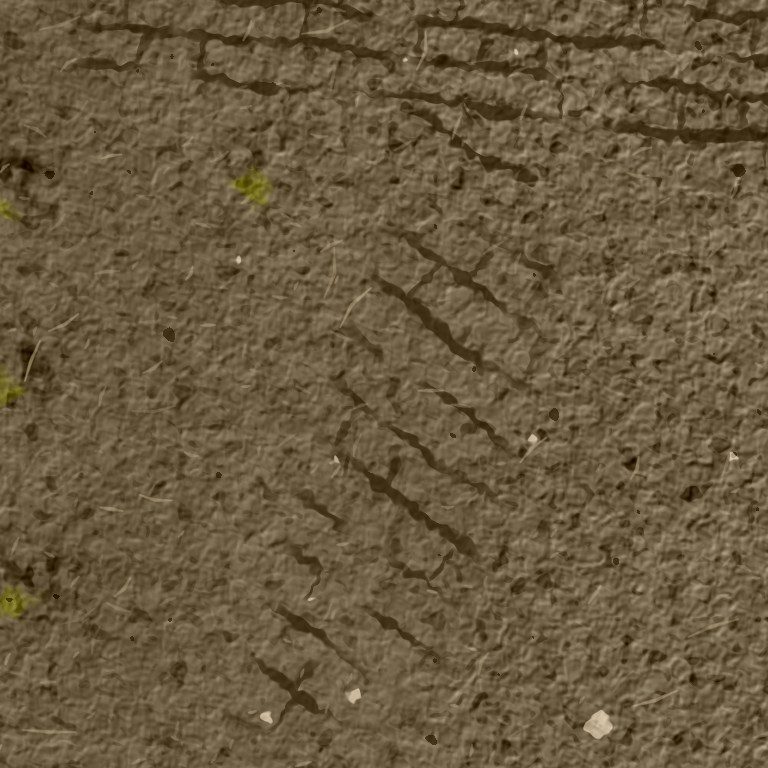
Write a Shadertoy shader that draws this texture.

```glsl
const vec3 SOIL = vec3(0.418, 0.355, 0.253);
const vec3 STRAW = vec3(0.68, 0.61, 0.48);
const vec3 PEBBLE = vec3(0.84, 0.77, 0.66);
const vec3 MOSS = vec3(0.47, 0.45, 0.08);

vec2 hash2(vec2 p) {
    vec3 q = fract(p.xyx * vec3(0.1031, 0.1030, 0.0973));
    q += dot(q, q.yzx + 33.33);
    return fract((q.xx + q.yz) * q.zy);
}

float cornerSlope(vec2 cell, vec2 offset) {
    return dot(hash2(cell + 57.0) * 2.0 - 1.0, offset);
}

float gradientNoise(vec2 p) {
    vec2 i = floor(p), f = fract(p), e = vec2(0.0, 1.0);
    vec2 u = f * f * f * (f * (f * 6.0 - 15.0) + 10.0);
    return mix(mix(cornerSlope(i, f), cornerSlope(i + e.yx, f - e.yx), u.x),
               mix(cornerSlope(i + e.xy, f - e.xy), cornerSlope(i + 1.0, f - 1.0), u.x), u.y);
}

vec2 warp(vec2 p, float scale, float amount) {
    return p + amount * vec2(gradientNoise(p * scale), gradientNoise(p * scale + 41.7));
}

// Flat-topped clods with steep sides
float clod(float x) {
    return 0.25 * x / (0.1 + abs(x));
}

float soilHeight(vec2 p) {
    vec2 q = warp(p, 50.0, 0.006);
    vec2 r = mat2(0.8, -0.6, 0.6, 0.8) * q;
    return clod(gradientNoise(q * 30.0)) + 0.7 * clod(gradientNoise(r * 64.0 + 9.0))
         + 0.42 * gradientNoise(q * 125.0 + 23.0);
}

float segmentDistance(vec2 p, vec2 a, vec2 b) {
    vec2 d = b - a;
    return length(p - a - d * clamp(dot(p - a, d) / dot(d, d), 0.0, 1.0));
}

float band(float x, float lo, float hi, float soft) {
    return smoothstep(lo - soft, lo + soft, x) * (1.0 - smoothstep(hi - soft, hi + soft, x));
}

float groove(float dist, float width) {
    return 1.0 - smoothstep(width * 0.5, width, dist);
}

// Broken rows of grooves joined by staggered cross cuts
float treadMarks(vec2 p, vec2 origin, float angle, vec2 cell, float width) {
    vec2 d = p - origin, along = vec2(cos(angle), -sin(angle));
    vec2 q = vec2(dot(d, along), dot(d, vec2(-along.y, along.x)));
    float row = floor(q.y / cell.y);
    float rowDist = abs(fract(q.y / cell.y + 0.5) - 0.5) * cell.y;
    float crossDist = abs(fract(q.x / cell.x + hash2(vec2(row, 3.0)).x) - 0.5) * cell.x;
    float worn = gradientNoise(q * vec2(9.0, 14.0) + 5.0);
    float ragged = 1.0 + worn + 1.6 * gradientNoise(q * 52.0 + 31.0);
    float rows = groove(rowDist, width * max(ragged, 0.25)) * smoothstep(-0.25, 0.05, worn);
    float cuts = groove(crossDist, width * 0.8 * max(ragged, 0.25))
               * smoothstep(-0.04, 0.16, gradientNoise(q * 13.0 + 17.0));
    return max(rows, cuts * 0.8);
}

// Bent stalks, one at most in each grid cell
float strawCover(vec2 p, float grid, float chance, float reach, float width, float blur) {
    float cover = 0.0;
    vec2 home = floor(p * grid);
    for (int k = 0; k < 9; k++) {
        vec2 id = home + vec2(k % 3 - 1, k / 3 - 1);
        vec2 place = hash2(id + grid), form = hash2(id + grid * 2.0 + 7.0);
        vec2 kind = hash2(id + grid * 3.0 + 19.0);
        float angle = 0.45 + (form.x - 0.5) * 1.9;
        vec2 arm = reach * mix(0.3, 1.0, form.y * form.y) * vec2(cos(angle), sin(angle));
        vec2 mid = (id + place) / grid;
        vec2 bend = vec2(-arm.y, arm.x) * (place.x - 0.5) * 0.5;
        float dist = min(segmentDistance(p, mid - arm + bend, mid),
                         segmentDistance(p, mid, mid + arm + bend));
        float taper = width * (1.2 - 0.7 * length(p - mid) / length(arm));
        float stalk = 1.0 - smoothstep(taper - blur, taper + blur, dist);
        cover = max(cover, stalk * step(kind.x, chance) * mix(0.35, 1.0, kind.y));
    }
    return cover;
}

float pebbleCover(vec2 p, vec2 center, float radius, float blur) {
    float dist = length(warp(p, 70.0, 0.012) - center);
    return 1.0 - smoothstep(radius - blur, radius + blur, dist);
}

void mainImage(out vec4 fragColor, in vec2 fragCoord) {
    vec2 p = fragCoord / iResolution.xy;
    float blur = max(0.0012, 0.8 / iResolution.y);

    // Tyre tracks: a diagonal one in the middle, a flat one along the top
    vec2 w = warp(warp(p, 9.0, 0.020), 60.0, 0.011);
    float middle = band(w.x - 0.32 * (w.y - 0.67), 0.50, 0.74, 0.035) * band(w.y, 0.06, 0.70, 0.03);
    float top = smoothstep(0.83, 0.87, w.y + 0.12 * (w.x - 0.38)) * smoothstep(0.05, 0.15, w.x);
    float marks = middle * treadMarks(w, vec2(0.52, 0.613), 0.64, vec2(0.085, 0.070), 0.0075);
    marks = max(marks, top * treadMarks(w, vec2(0.38, 0.942), 0.12, vec2(0.078, 0.055), 0.0075));
    float branch = segmentDistance(w, vec2(0.52, 0.855), vec2(0.70, 0.76));
    marks = max(marks, groove(branch, 0.007 + 0.014 * gradientNoise(p * 38.0 + 5.0)));

    // Relief lighting and mottling, rougher on the right
    vec2 light = 0.0024 * vec2(-0.55, 0.83);
    float ahead = soilHeight(p + light), behind = soilHeight(p - light);
    float rough = mix(0.82, 1.18, smoothstep(0.2, 0.9, p.x + 0.25 * (p.y - 0.5)));
    rough *= 1.0 - 0.2 * middle;
    float tone = rough * (0.34 * (behind - ahead) + 0.065 * (ahead + behind));
    vec2 loose = warp(p, 60.0, 0.008);
    float pits = smoothstep(0.20, 0.36, gradientNoise(loose * vec2(36.0, 44.0) + 71.0));
    pits = max(pits, 0.7 * smoothstep(0.20, 0.36, gradientNoise(loose * vec2(66.0, 80.0) + 37.0)));
    tone -= 0.14 * rough * pits;
    tone += 0.06 * gradientNoise(p * 4.0 + 3.0) + 0.03 * (p.x - 0.5) + 0.018;
    tone = mix(tone, -0.19 + 0.25 * tone, marks * 0.92);
    vec3 color = SOIL + tone;

    // Moss tufts in shaded hollows
    vec2 tufts[4] = vec2[4](vec2(0.325, 0.755), vec2(0.0, 0.73), vec2(0.015, 0.22), vec2(0.0, 0.49));
    for (int k = 0; k < 4; k++) {
        vec2 d = warp(warp(p, 28.0, 0.03), 70.0, 0.02) - tufts[k];
        vec2 shade = d - vec2(0.03, 0.04);
        float blades = smoothstep(-0.1, 0.15, gradientNoise(w * vec2(44.0, 26.0) + 13.0));
        color -= 0.2 * exp(-dot(shade, shade) * 420.0) * blades;
        float tuft = 1.0 - smoothstep(0.008, 0.036, length(d * vec2(0.9, 1.3)));
        color = mix(color, MOSS + 1.2 * tone, tuft * 0.8);
    }

    // Straw and pale stones
    float straw = strawCover(p, 9.0, 0.32, 0.036, 0.0020, blur);
    straw = max(straw, 0.8 * strawCover(p, 24.0, 0.38, 0.016, 0.0022, blur));
    color = mix(color, STRAW + 0.4 * tone, straw * 0.75);
    vec2 id = floor(p * 8.0), seed = hash2(id + 101.0);
    float stone = pebbleCover(p, (id + 0.2 + 0.6 * seed) / 8.0, 0.003 + 0.004 * seed.x, blur * 1.5);
    stone *= step(hash2(id + 211.0).x, 0.13);
    stone = max(stone, pebbleCover(p, vec2(0.78, 0.055), 0.015, blur * 1.5));
    color = mix(color, PEBBLE + 0.5 * tone, stone * 0.85);

    fragColor = vec4(clamp(color, 0.0, 1.0), 1.0);
}
```
